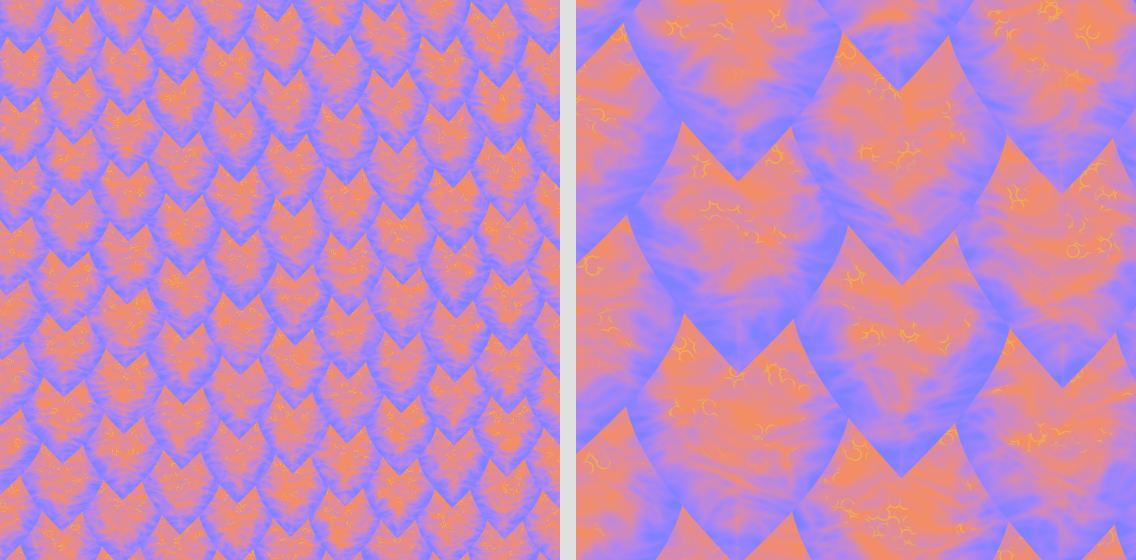
Left, the full canvas; right, a detail of the centre.
Give the GLSL for this texture map, as a Shadertoy shader.

```glsl
const float PI = 3.14159265;
const vec2 PITCH = vec2(0.0956, 0.1146);    // column and row spacing
const vec2 FIRST_TIP = vec2(0.0326, 0.0977);

vec2 hash22(vec2 p) {
    vec2 s = vec2(dot(p, vec2(127.1, 311.7)), dot(p, vec2(269.5, 183.3)));
    return fract(sin(s) * 43758.5453);
}

// Distance to the nearest scattered cell point
float cellular(vec2 p) {
    vec2 cell = floor(p);
    float nearest = 4.0;
    for (int y = -1; y <= 1; y++) {
        for (int x = -1; x <= 1; x++) {
            vec2 c = cell + vec2(x, y);
            vec2 offset = c + hash22(c) - p;
            nearest = min(nearest, dot(offset, offset));
        }
    }
    return sqrt(nearest);
}

// Sideways bend of the columns, stronger arch to the right
float columnDrift(float column, float y) {
    float lean = 0.0117 - 0.0443 * smoothstep(0.0, 0.78, y);
    float bend = y < 0.52 ? 0.14 : 0.047;
    float arch = 0.0169 - bend * (y - 0.52) * (y - 0.52);
    float rest = 1.0 - clamp(column / 5.0, 0.0, 1.0);
    return mix(arch, lean, rest * rest);
}

float rowDrift(float column, float y) {
    float amount = -0.0286 + column * (0.009 - 0.00047 * column);
    return amount * sin(PI * (y - 0.08));
}

// Canvas position (y down) to column and row coordinates
vec2 latticeCoord(vec2 p) {
    float column = (p.x - FIRST_TIP.x) / PITCH.x;
    for (int i = 0; i < 3; i++) {
        column = (p.x - FIRST_TIP.x - columnDrift(column, p.y)) / PITCH.x;
    }
    float row = (p.y - FIRST_TIP.y - rowDrift(column, p.y)) / PITCH.y;
    return vec2(column, row);
}

// Half width of a scale and its slope at a height above the tip
vec2 outline(float height) {
    float a = 0.5 * PI * clamp(height / 0.95, 0.0, 1.0);
    return vec2(0.69 * sin(a), 1.14 * cos(a));
}

// Violet at zero tilt, orange at full tilt
vec3 tiltColor(float tilt) {
    float t = clamp(tilt, 0.0, 1.03);
    return vec3(0.5 + 0.44 * t, 0.5 + 0.05 * t, 1.0 - 0.56 * pow(t, 2.3));
}

// Horizontal streaks, centred on zero
float mottle(vec2 p) {
    vec2 q = p + 0.006 * vec2(sin(p.y * 95.0 + 2.0 * sin(p.x * 60.0)),
                              sin(p.x * 80.0 + 1.5 * sin(p.y * 70.0)));
    float coarse = cellular(q * vec2(32.0, 68.0)) - 0.45;
    float fine = cellular(q * vec2(75.0, 145.0) + 7.3) - 0.45;
    return coarse + 0.6 * fine;
}

vec3 scaleColor(vec2 local, float edge, vec2 seed) {
    vec2 p = local * PITCH + seed * 5.0;
    float streaks = mottle(p);

    // Ragged rim rising into the tilted face
    float inset = edge + 0.12 * streaks + 0.07 * (seed.x - 0.5);
    float tilt = 0.1 + 0.82 * smoothstep(-0.06, 0.41, inset);
    tilt += 0.3 * streaks + 0.06 * (seed.y - 0.5);

    // Faint midrib above the tip
    float ribFade = 1.0 - smoothstep(0.1, 0.45, local.y);
    tilt += 0.14 * ribFade * exp(-abs(local.x) / 0.015);
    vec3 color = tiltColor(tilt);

    // Curled yellow flecks in patches of the upper face
    float curl = abs(cellular(p * 140.0 + 3.1) - 0.5);
    float fleck = 1.0 - smoothstep(0.03, 0.1, curl);
    float patches = 1.0 - smoothstep(0.22, 0.34, cellular(p * 38.0 + 11.0));
    float face = smoothstep(0.45, 0.75, local.y) * smoothstep(0.78, 0.92, tilt);
    return mix(color, vec3(0.93, 0.69, 0.3), 0.85 * fleck * patches * face);
}

void mainImage(out vec4 fragColor, in vec2 fragCoord) {
    vec2 p = fragCoord / iResolution.y;
    vec2 grid = latticeCoord(vec2(p.x, 1.0 - p.y));
    float softness = 0.8 / (iResolution.y * PITCH.x);
    float firstRow = ceil(2.0 * grid.y);
    vec3 color = tiltColor(0.85);

    // Staggered half rows, lowest layer first
    for (int i = 3; i >= 0; i--) {
        float halfRow = firstRow + float(i);
        float column = halfRow + 2.0 * round(0.5 * (grid.x - halfRow));
        vec2 local = vec2(grid.x - column, 0.5 * halfRow - grid.y);
        vec2 side = outline(local.y);
        float edge = (side.x - abs(local.x)) / sqrt(1.0 + side.y * side.y);
        float cover = smoothstep(-softness, softness, edge);
        if (cover > 0.0) {
            vec2 seed = hash22(vec2(column, halfRow));
            color = mix(color, scaleColor(local, edge, seed), cover);
        }
    }
    fragColor = vec4(color, 1.0);
}
```
